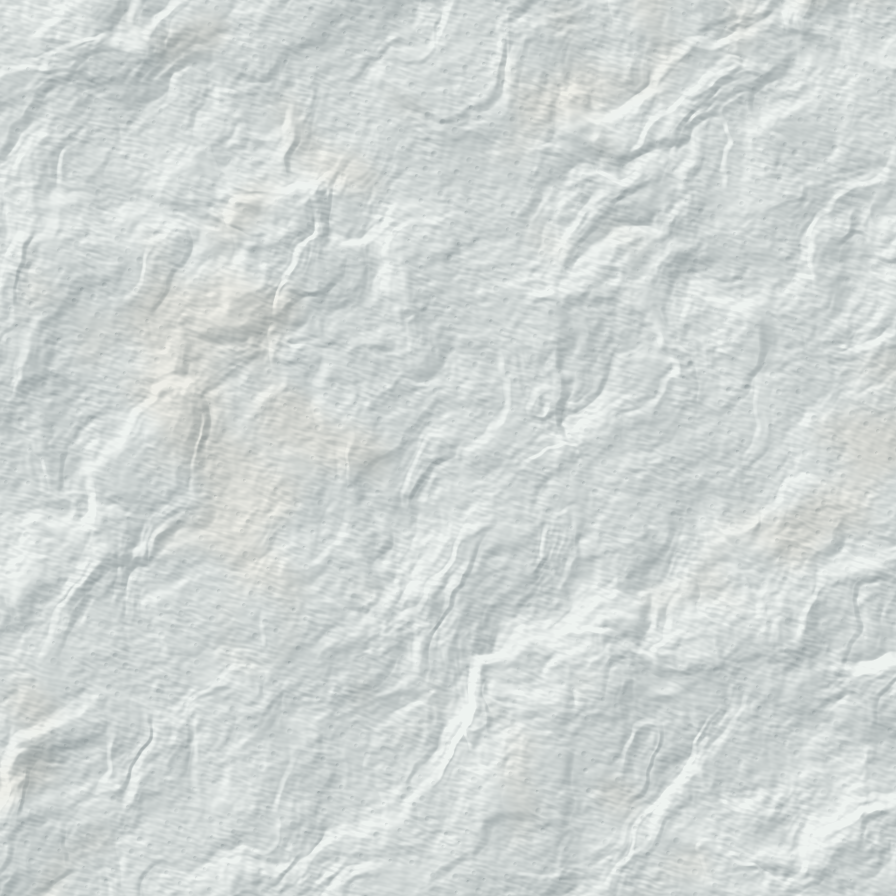
This texture is drawn by a three.js fragment shader. Its source:

```glsl
varying vec2 vUv;

const vec3 SHADOW_COLOR = vec3(0.615, 0.652, 0.656);
const vec3 LIGHT_COLOR = vec3(0.935, 0.952, 0.942);
const vec3 STAIN_TINT = vec3(1.0, 0.982, 0.965);
const vec2 LIGHT_DIR = vec2(-0.6, 0.8);
const vec2 GRAIN_DIR = vec2(0.6, 0.8);
const float STRETCH = 0.74;       // below 1 lengthens lumps along GRAIN_DIR
const float SLOPE_STEP = 0.0012;
const float MEAN_TONE = 0.62;
const float CONTRAST = 0.185;
const float LEDGE_HEIGHT = 0.034;
const float LUMP_SCALE = 6.5;
const float GRAIN_STRENGTH = 0.25;
const float PIT_SCALE = 62.0;
const float PIT_SHARE = 0.4;
const float PIT_DEPTH = 0.32;

float hash(vec2 p) {
  vec3 q = fract(p.xyx * vec3(0.1031, 0.1030, 0.0973));
  q += dot(q, q.yzx + 33.33);
  return fract((q.x + q.y) * q.z);
}

float cornerSlope(vec2 cell, vec2 offset) {
  float angle = 6.28318 * hash(cell);
  return dot(vec2(cos(angle), sin(angle)), offset);
}

// Gradient noise, roughly -0.7 to 0.7
float noise(vec2 p) {
  vec2 i = floor(p);
  vec2 f = p - i;
  vec2 u = f * f * f * (f * (f * 6.0 - 15.0) + 10.0);
  vec2 e = vec2(1.0, 0.0);
  float low = mix(cornerSlope(i, f), cornerSlope(i + e, f - e), u.x);
  float high = mix(cornerSlope(i + e.yx, f - e.yx), cornerSlope(i + 1.0, f - 1.0), u.x);
  return mix(low, high, u.y);
}

vec2 alongGrain(vec2 p) {
  return vec2(dot(p, GRAIN_DIR), dot(p, vec2(-GRAIN_DIR.y, GRAIN_DIR.x)));
}

// Trowelled lumps and broken ledges, stretched along the grain
float plasterHeight(vec2 p) {
  vec2 q = alongGrain(p) * vec2(STRETCH, 1.0);
  q += 0.05 * vec2(noise(p * 8.0 + 11.0), noise(p * 8.0 + 47.0));
  q += 0.02 * vec2(noise(p * 21.0 + 71.0), noise(p * 21.0 + 93.0));
  q += 0.005 * vec2(noise(p * 60.0 + 103.0), noise(p * 60.0 + 117.0));

  float height = 0.0;
  float frequency = LUMP_SCALE;
  float steepness = 0.6;
  for (int i = 0; i < 5; i++) {
    height += noise(q * frequency + float(i) * 19.7) * steepness / frequency;
    frequency *= 1.93;
    steepness *= 0.93;
  }
  float ledges = smoothstep(0.03, 0.19, noise(q * 8.0 + 130.0));
  float chips = smoothstep(0.08, 0.26, noise(q * 17.0 + 160.0));
  return height + LEDGE_HEIGHT * (ledges + 0.45 * chips);
}

// Sandy grain, turned and bent so that it shows no grid
float grainHeight(vec2 p) {
  vec2 q = alongGrain(p) + 0.004 * vec2(noise(p * 70.0 + 190.0), noise(p * 70.0 + 195.0));
  return noise(q * 83.0 + 200.0) * 0.0042 + noise(p.yx * 151.0 + q * 60.0 + 230.0) * 0.0029;
}

// Small hollows: dark toward the light, bright on the far wall
float pitShade(vec2 p) {
  vec2 grid = alongGrain(p) * PIT_SCALE;
  vec2 cell = floor(grid);
  vec2 center = 0.32 + 0.36 * vec2(hash(cell + 301.0), hash(cell + 337.0));
  vec2 offset = grid - cell - center;
  float radius = mix(0.14, 0.31, hash(cell + 373.0));
  float inside = 1.0 - smoothstep(0.5 * radius, radius, length(offset));
  float present = step(hash(cell + 409.0), PIT_SHARE);
  return present * inside * (-dot(offset, alongGrain(LIGHT_DIR)) / radius - 0.3);
}

void main() {
  vec2 p = vUv + 3.0;
  vec2 shift = LIGHT_DIR * SLOPE_STEP;

  // Slopes facing the light are bright
  float relief = (plasterHeight(p - shift) - plasterHeight(p + shift)) / (2.0 * SLOPE_STEP);
  float grain = (grainHeight(p - shift) - grainHeight(p + shift)) / (2.0 * SLOPE_STEP);
  float roughness = smoothstep(-0.25, 0.22, noise(p * 5.0 + 260.0));
  float slope = relief * mix(0.5, 1.15, roughness);
  slope /= sqrt(1.0 + 0.14 * slope * slope);

  // Tone: relief, drifting brightness, grain and pits
  float tone = MEAN_TONE + CONTRAST * slope;
  tone += 0.16 * noise(p * 9.0 + 280.0);
  tone += GRAIN_STRENGTH * grain * (0.9 + 0.9 * noise(p * 24.0 + 290.0));
  tone += PIT_DEPTH * pitShade(p) * mix(1.0, 0.5, roughness);

  // Faint warm staining
  float stain = smoothstep(0.15, 0.5, noise(p * 3.2 + 430.0) + 0.5 * noise(p * 13.0 + 460.0));
  vec3 color = mix(SHADOW_COLOR, LIGHT_COLOR, clamp(tone, 0.0, 1.0));
  gl_FragColor = vec4(color * mix(vec3(1.0), STAIN_TINT, stain), 1.0);
}
```
